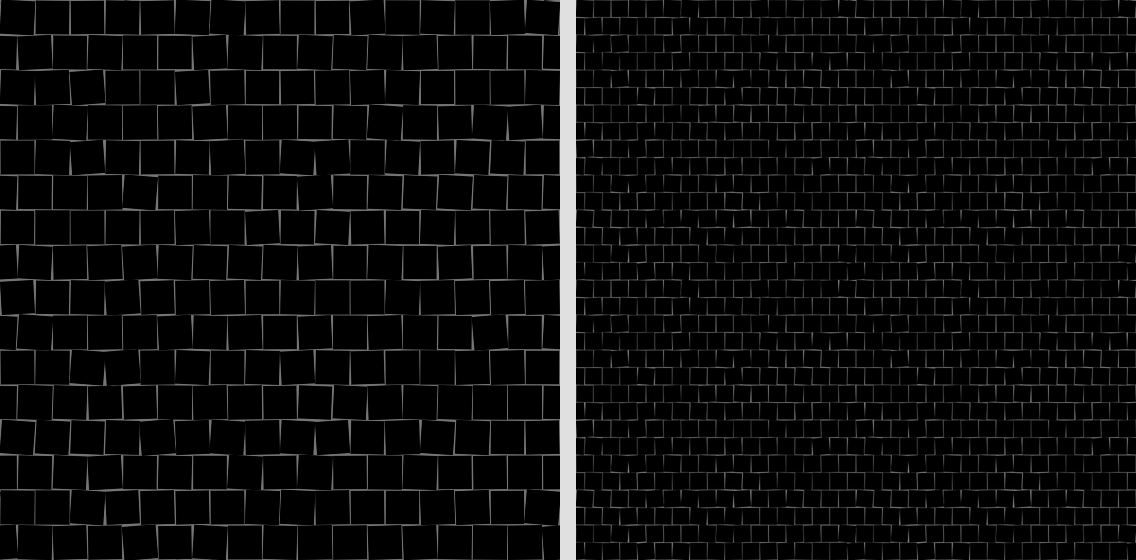
Left, the tile; right, the same tile 2 across and 2 down.
This pattern is drawn by a WebGL 2 fragment shader. Its source:

```glsl
#version 300 es
precision highp float;

uniform vec2 u_resolution;
out vec4 fragColor;

const float TILES = 16.0;

float hash(vec2 p) {
    return fract(sin(dot(p, vec2(127.1, 311.7))) * 43758.5453);
}

float boxDistance(vec2 p, float halfSize) {
    vec2 d = abs(p) - halfSize;
    return length(max(d, 0.0)) + min(max(d.x, d.y), 0.0);
}

// Distance to the nearest tilted square in a running bond
float tileDistance(vec2 p) {
    float nearest = 1.0;
    for (int j = -1; j <= 1; j++) {
        float row = floor(p.y) + float(j);
        float shift = 0.5 * (1.0 - mod(row, 2.0));
        for (int i = -1; i <= 1; i++) {
            float column = floor(p.x - shift) + float(i);
            vec2 id = mod(vec2(column, row), TILES);

            // Small tilts are more common than large ones
            float angle = 0.09 * (hash(id + 3.7) - hash(id + 41.3));
            float halfSize = 0.474 + 0.018 * hash(id + 17.9);

            vec2 local = p - vec2(column + shift + 0.5, row + 0.5);
            float c = cos(angle), s = sin(angle);
            nearest = min(nearest, boxDistance(mat2(c, -s, s, c) * local, halfSize));
        }
    }
    return nearest;
}

void main() {
    vec2 p = gl_FragCoord.xy / u_resolution * TILES;
    float pixel = TILES / min(u_resolution.x, u_resolution.y);

    vec3 tileColor = vec3(0.0);
    vec3 groutColor = vec3(0.46);
    float grout = smoothstep(-0.6 * pixel, 0.6 * pixel, tileDistance(p));
    fragColor = vec4(mix(tileColor, groutColor, grout), 1.0);
}
```
